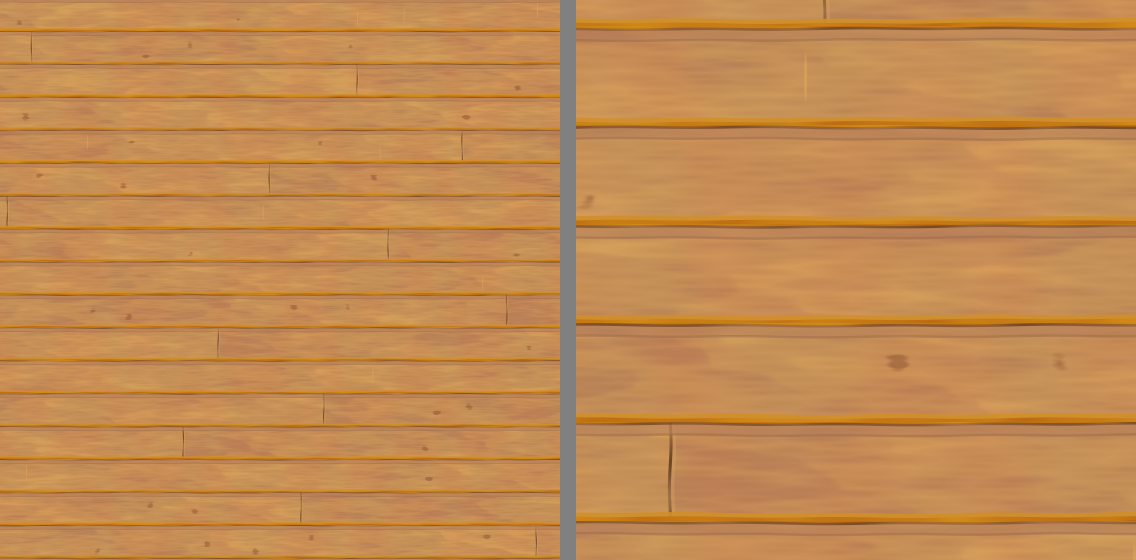
Left, the full canvas; right, a detail of the centre.
This texture is drawn by a WebGL 1 fragment shader. Its source:

```glsl
precision highp float;
// Seventeen rows of warm, worn wooden siding that tile in both directions.
// Warped layered sines give the blotches, stretched cellular noise the grain;
// gold seams, butt joints and small blemishes are box-filtered bands on top.
uniform vec2 u_resolution;

const float ROWS = 17.0;
const float TAU = 6.2831853;

float hash(vec2 p) {
  return fract(sin(dot(p, vec2(127.1, 311.7))) * 4375.85);
}

// Coverage of the interval lo..hi by a sample of width aa
float band(float x, float lo, float hi, float aa) {
  return clamp((x - lo) / aa + 0.5, 0.0, 1.0) - clamp((x - hi) / aa + 0.5, 0.0, 1.0);
}

// Whole-cycle sines, each bent by the sum so far
float blotches(vec2 p, float seed) {
  float sum = 0.0;
  for (int i = 1; i <= 7; i++) {
    float n = float(i);
    float lean = mod(n, 2.0) * 2.0 - 1.0;
    vec2 cycles = floor(vec2(0.5 + 1.7 * n, lean * (4.0 + 5.0 * n)));
    sum += sin(TAU * dot(cycles, p) + seed * n * 9.0 + 1.6 * sum) / (1.0 + 0.25 * n);
  }
  return sum;
}

// Distance to the nearest feature point on a wrapping grid
float cellular(vec2 p, vec2 grid) {
  p *= grid;
  vec2 cell = floor(p);
  float nearest = 2.0;
  for (int y = -1; y <= 1; y++) {
    for (int x = -1; x <= 1; x++) {
      vec2 neighbour = cell + vec2(float(x), float(y));
      vec2 id = mod(neighbour, grid);
      vec2 point = neighbour + vec2(hash(id), hash(id + 41.3));
      nearest = min(nearest, length(point - p));
    }
  }
  return nearest;
}

void main() {
  vec2 uv = gl_FragCoord.xy / u_resolution;
  vec2 pixel = 1.0 / u_resolution;
  float aa = ROWS * pixel.y;

  // Rows count down from the top; the seam lies at height zero
  float v = (1.0 - uv.y) * ROWS + 0.066;
  float row = mod(floor(v), ROWS);
  float height = fract(v);
  float seed = hash(vec2(row, 3.7));

  // One butt joint in most rows
  float hasJoint = step(0.24, fract(0.36 * row + 0.14));
  float joint = fract(0.45 + 0.6 * row + 0.15 * sin(3.1 * row));
  float along = fract(uv.x - joint);
  float jointX = fract(along + 0.5) - 0.5;

  // Wood tone: blotches, board variation and grain
  float coarse = cellular(uv, vec2(11.0, 85.0)) - 0.5;
  float fine = cellular(uv, vec2(26.0, 221.0)) - 0.5;
  float tone = 0.56 + 0.15 * blotches(uv, seed) + 0.22 * (seed - 0.5)
             + 0.35 * (along - 0.5) * hasJoint + 0.35 * coarse + 0.3 * fine;
  vec3 wood = mix(vec3(0.735, 0.51, 0.34), vec3(0.78, 0.56, 0.34), smoothstep(0.0, 0.5, tone));
  wood = mix(wood, vec3(0.825, 0.605, 0.345), smoothstep(0.5, 1.05, tone));
  float rosy = sin(TAU * (2.0 * uv.x + 3.0 * uv.y) + seed * 20.0 + 2.0 * sin(TAU * 5.0 * uv.x));
  wood += vec3(0.006, -0.009, -0.004) * rosy + 0.022 * fine;

  // Small blemishes: pale upright ticks and dark smears
  vec2 mark = vec2(floor(uv.x * 10.0), row);
  float kind = hash(mark + 8.1);
  vec2 offset = vec2(fract(uv.x * 10.0) - mix(0.2, 0.8, hash(mark + 2.3)),
                     height - mix(0.35, 0.8, hash(mark + 5.9)));
  float tick = band(offset.x, -0.008, 0.008, 10.0 * pixel.x)
             * smoothstep(0.3, 0.1, abs(offset.y)) * step(0.94, kind);
  wood = mix(wood, vec3(0.88, 0.66, 0.36), 0.55 * tick);
  offset.x += (kind - 0.1) * 2.0 * offset.y;
  float smear = smoothstep(1.0, 0.2, length(offset / vec2(0.06, 0.09)) + coarse + fine);
  wood = mix(wood, vec3(0.57, 0.35, 0.21), 0.55 * smear * step(kind, 0.2));

  // Dark joint line with a pale edge
  float worn = 0.6 + 0.25 * sin(9.0 * height + seed * 30.0);
  jointX += 0.0005 * sin(7.0 * height + seed * 9.0);
  wood = mix(wood, vec3(0.86, 0.64, 0.37), 0.35 * hasJoint * band(jointX, 0.001, 0.003, pixel.x));
  wood = mix(wood, vec3(0.37, 0.23, 0.13), worn * hasJoint * band(jointX, -0.0009, 0.0009, pixel.x));

  // Seam: gold lip, deep orange, brown crack, then a mauve step below it
  float wobble = sin(TAU * 3.0 * uv.x + seed * 40.0) + sin(TAU * 11.0 * uv.x + seed * 70.0);
  float d = fract(height + 0.5) - 0.5 + 0.005 * wobble;
  float wear = 0.5 + 0.25 * sin(TAU * 4.0 * uv.x + seed * 55.0)
             + 0.25 * sin(TAU * 9.0 * uv.x + seed * 23.0 + wobble);
  vec3 color = mix(wood, vec3(0.70, 0.485, 0.35), 0.5 * band(d, 0.02, 0.135, aa));
  color = mix(color, vec3(0.60, 0.41, 0.29), 0.5 * band(d, 0.125, 0.15, aa));
  color = mix(color, vec3(0.82, 0.56, 0.16), 0.9 * band(d, -0.078, -0.03, aa));
  vec3 orange = mix(vec3(0.74, 0.42, 0.07), vec3(0.82, 0.54, 0.09), wear);
  color = mix(color, orange, band(d, -0.035, 0.018, aa));
  color = mix(color, vec3(0.42, 0.25, 0.12), mix(0.85, 0.3, wear) * band(d, 0.012, 0.038, aa));

  gl_FragColor = vec4(color, 1.0);
}
```
